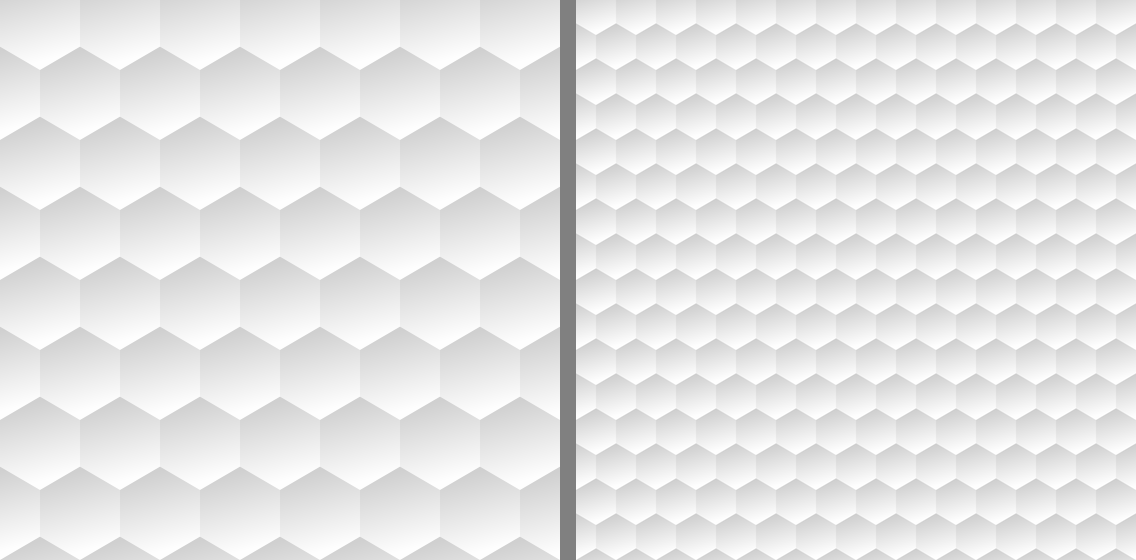
Left, the tile; right, the same tile 2 across and 2 down.
Reproduce this pattern procedurally as a WebGL 2 fragment shader.

```glsl
#version 300 es
precision highp float;

uniform vec2 u_resolution;
out vec4 fragColor;

// Repeats over the canvas; ROWS must be even for the stagger to wrap.
const float COLUMNS = 7.0;
const float ROWS = 8.0;
const float FIRST_ROW = 2.0 / 3.0;   // height of row zero, in rows

// Half width and half height of one pointy-topped hexagon.
const vec2 HALF_SIZE = vec2(0.5 / COLUMNS, 2.0 / (3.0 * ROWS));

// Grey ramp: middle value, change per half size, and end stops.
const float MID_GREY = 0.91;
const vec2 GREY_SLOPE = vec2(0.025, -0.104);
const float DARK_GREY = 0.815;
const float LIGHT_GREY = 0.996;

const float EDGE_SOFTNESS = 0.6;     // in pixels

// Signed distance to the hexagon border, positive inside.
float hexagonInside(vec2 p) {
    vec2 q = abs(p);
    vec2 slant = vec2(0.5, 1.0) / HALF_SIZE;
    float roof = (1.0 - dot(q, slant)) / length(slant);
    return min(HALF_SIZE.x - q.x, roof);
}

// Diagonal ramp, dark at the top left and light at the lower right.
float hexagonGrey(vec2 p) {
    float grey = MID_GREY + dot(GREY_SLOPE, p / HALF_SIZE);
    return clamp(grey, DARK_GREY, LIGHT_GREY);
}

void main() {
    vec2 uv = gl_FragCoord.xy / u_resolution;
    float softness = EDGE_SOFTNESS / min(u_resolution.x, u_resolution.y);
    float nearestRow = floor(uv.y * ROWS - FIRST_ROW + 0.5);

    // Blend the neighbouring hexagons by their coverage.
    float greySum = 0.0;
    float coverageSum = 0.0;
    for (int j = -1; j <= 1; j++) {
        float row = nearestRow + float(j);
        float stagger = 0.5 * mod(row, 2.0);
        float nearestColumn = floor(uv.x * COLUMNS - stagger + 0.5);
        for (int i = -1; i <= 1; i++) {
            float column = nearestColumn + float(i);
            vec2 center = vec2((column + stagger) / COLUMNS,
                               (row + FIRST_ROW) / ROWS);
            vec2 p = uv - center;
            float coverage = smoothstep(-softness, softness, hexagonInside(p));
            greySum += coverage * hexagonGrey(p);
            coverageSum += coverage;
        }
    }
    fragColor = vec4(vec3(greySum / max(coverageSum, 1e-4)), 1.0);
}
```
